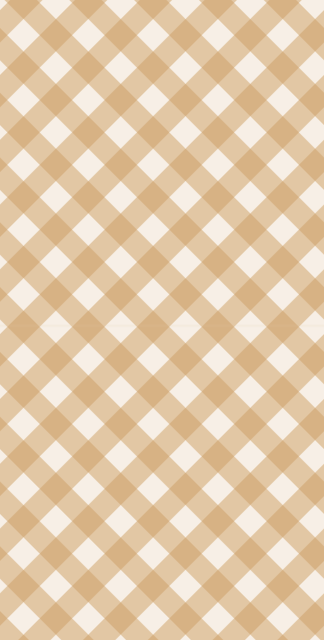
Give the GLSL for this pattern, as a Shadertoy shader.

```glsl
// Diagonal gingham: two sets of translucent tan stripes cross at right angles
// on a cream ground, five repeats across. Each stripe set is a folded fract()
// coordinate; crossings darken, and one faint horizontal seam marks the cloth.

// Coverage of stripes centred on half-integers, as wide as the gaps between.
float stripes(float t, float soften) {
    float distanceToGap = abs(fract(t + 0.5) - 0.5);
    return smoothstep(0.25 - soften, 0.25 + soften, distanceToGap);
}

void mainImage(out vec4 fragColor, in vec2 fragCoord) {
    // One unit is one repeat; the origin moves to the centre of a cream diamond.
    float pixel = 5.0 / iResolution.x;
    vec2 p = fragCoord * pixel - vec2(0.363, 0.333);

    // Rising and falling diagonals, softened over about a pixel.
    float soften = 1.06 * pixel;
    float falling = stripes(p.x + p.y, soften);
    float rising = stripes(p.x - p.y, soften);

    // Cream ground, single stripe, then the darker crossing.
    vec3 cream = vec3(0.968, 0.938, 0.902);
    vec3 tan1 = vec3(0.886, 0.780, 0.643);
    vec3 crossing = vec3(0.843, 0.698, 0.518);
    vec3 color = mix(cream, tan1, max(falling, rising));
    color = mix(color, crossing, falling * rising);

    // Barely visible seam just below mid-height.
    float seamDistance = abs(fragCoord.y - 0.491 * iResolution.y) * pixel;
    float seam = 1.0 - smoothstep(0.0, 0.02 + pixel, seamDistance);
    color = mix(color, tan1, 0.12 * seam);

    fragColor = vec4(color, 1.0);
}
```
